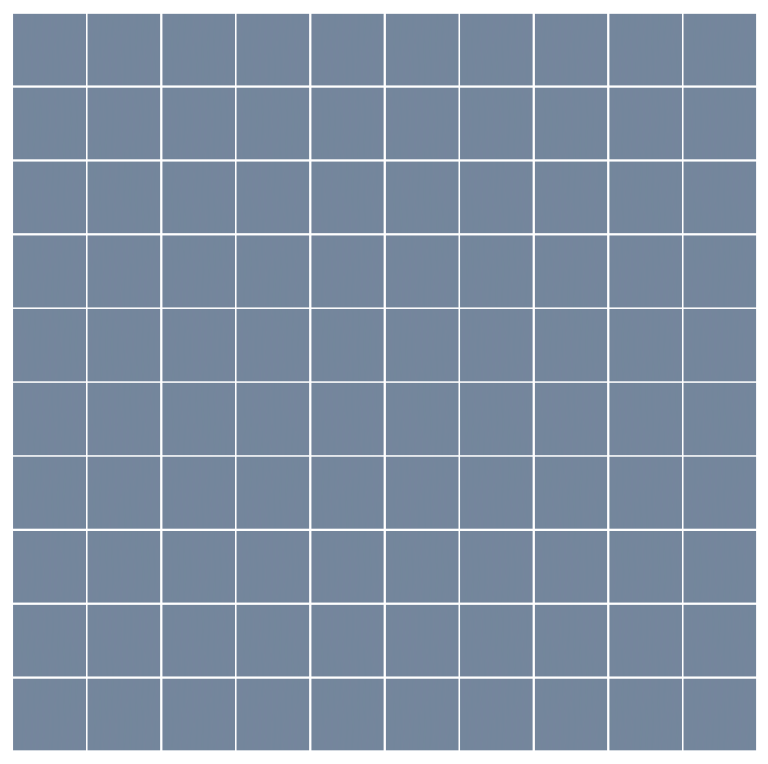
Reproduce this pattern procedurally as a Shadertoy shader.

```glsl
const vec2 GRID_START = vec2(0.0160, 0.0164);
const vec2 PITCH = vec2(0.0970, 0.0967);

// Coverage of the nearest grout line on each axis
vec2 groutCoverage(vec2 cell, vec2 gap, vec2 pixel) {
    vec2 distanceToLine = abs(cell - round(cell)) * PITCH;
    vec2 coverage = clamp((0.5 * (gap + pixel) - distanceToLine) / pixel, 0.0, 1.0);
    return coverage * min(gap / pixel, 1.0);
}

// Faint woven mottling from layered sines
float weave(vec2 uv) {
    float threads = sin(uv.x * 804.0 + 0.6 * sin(uv.y * 95.0));
    float bands = sin(uv.x * 131.0 + 1.7 * sin(uv.y * 43.0));
    float drift = sin(dot(uv, vec2(19.0, 27.0)));
    return 0.5 * threads + 0.3 * bands + 0.2 * drift;
}

void mainImage(out vec4 fragColor, in vec2 fragCoord) {
    vec2 uv = fragCoord / iResolution.xy;
    vec2 pixel = 1.0 / iResolution.xy;
    vec2 cell = (uv - GRID_START) / PITCH;
    vec2 line = round(cell);

    // Uneven joints: syncopated columns, finer rows near the middle
    vec2 wide = vec2(step(0.42, fract(line.x * 0.37)),
                     step(1.5, abs(line.y - 5.0)));
    vec2 gap = mix(vec2(0.0020), vec2(0.0030), wide);

    // Ten by ten tiles inside a white margin
    vec2 grout = groutCoverage(cell, gap, pixel);
    vec2 fromCenter = abs(cell - 5.0) * PITCH;
    vec2 inside = clamp((5.0 * PITCH - fromCenter) / pixel + 0.5, 0.0, 1.0);
    float tile = (1.0 - grout.x) * (1.0 - grout.y) * inside.x * inside.y;

    vec3 slate = vec3(0.455, 0.525, 0.612) + vec3(0.005, -0.003, 0.003) * weave(uv);
    fragColor = vec4(mix(vec3(1.0), slate, tile), 1.0);
}
```
